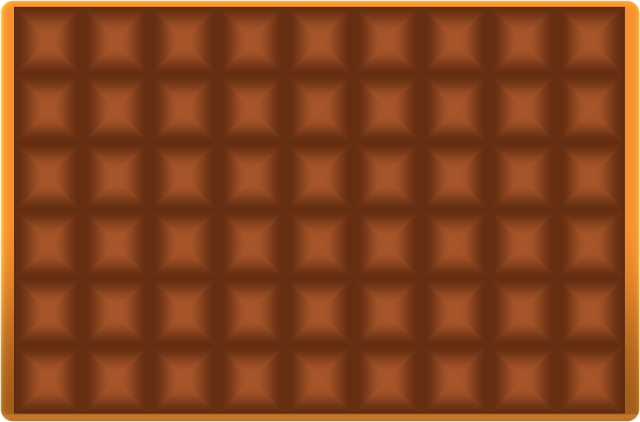
Give the GLSL for this pattern, as a WebGL 2 fragment shader.

```glsl
#version 300 es
precision highp float;

uniform vec2 u_resolution;
out vec4 outColor;

float roundedBox(vec2 p, vec2 halfSize, float radius) {
  vec2 q = abs(p) - halfSize + radius;
  return length(max(q, 0.0)) + min(max(q.x, q.y), 0.0) - radius;
}

// Square pyramid with a soft top; side faces fall off sooner than upper and lower ones
vec3 chocolate(vec2 cell) {
  vec2 d = abs(cell);
  float sideFace = 1.0 - smoothstep(0.07, 0.46, d.x);
  float flatFace = 1.0 - smoothstep(0.11, 0.50, d.y);
  float crease = smoothstep(-0.02, 0.02, d.x - d.y);
  float height = mix(flatFace, sideFace, crease);
  vec3 groove = vec3(0.395, 0.180, 0.068);
  vec3 peak = vec3(0.650, 0.330, 0.160);
  return mix(groove, peak, height);
}

// Glossy caramel rim, darker toward the foot
vec3 caramel(vec2 p, float edgeDepth) {
  vec3 amber = vec3(0.98, 0.56, 0.18);
  vec3 toffee = vec3(0.64, 0.36, 0.10);
  vec3 yellow = vec3(1.00, 0.86, 0.28);
  float light = smoothstep(0.02, 0.50, p.y);
  vec3 color = mix(toffee, amber, light);

  float leftSide = 1.0 - smoothstep(0.0, 0.04, p.x);
  float gloss = exp(-edgeDepth / 0.007) * mix(0.45, 0.95, leftSide);
  color = mix(color, yellow, gloss * mix(0.35, 1.0, light));

  // Lit ridge along the lower bar
  float ridge = 1.0 - smoothstep(0.003, 0.009, abs(p.y - 0.012));
  return mix(color, vec3(0.84, 0.52, 0.22), 0.6 * ridge);
}

void main() {
  vec2 size = vec2(1.515, 1.0);
  vec2 p = gl_FragCoord.xy / u_resolution * size;
  float pixel = 1.0 / u_resolution.y;

  // Rim on a white ground
  float rim = roundedBox(p - 0.5 * size, 0.5 * size - 0.002, 0.028);
  vec3 color = mix(vec3(1.0), caramel(p, max(-rim, 0.0)),
                   1.0 - smoothstep(-pixel, pixel, rim));

  // Panel of nine by six blocks
  vec2 low = vec2(0.0335, 0.020);
  vec2 high = vec2(1.479, 0.984);
  vec2 grid = (p - low) / (high - low) * vec2(9.0, 6.0);
  vec3 blocks = chocolate(fract(grid) - 0.5);

  float panel = roundedBox(p - 0.5 * (low + high), 0.5 * (high - low), 0.0);
  blocks *= 1.0 - 0.12 * smoothstep(-0.006, 0.0, panel);
  color = mix(color, blocks, 1.0 - smoothstep(-0.5 * pixel, 0.5 * pixel, panel));

  outColor = vec4(color, 1.0);
}
```
